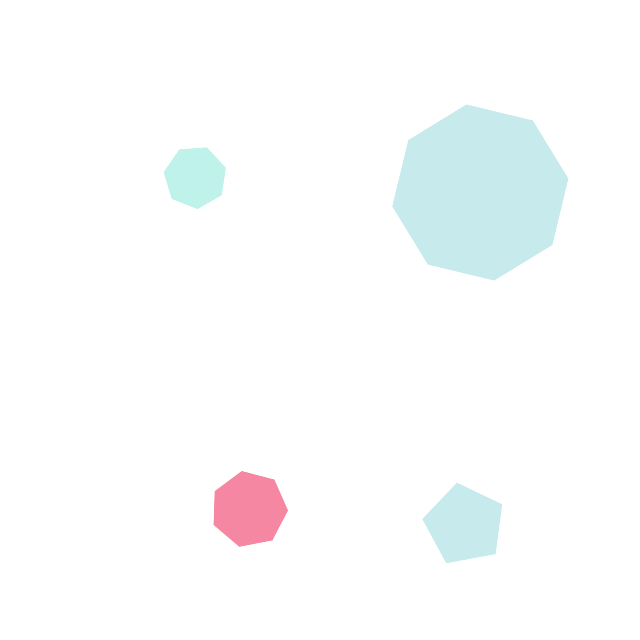
Reproduce this background procedurally as a Shadertoy shader.

```glsl
// Four flat pastel regular polygons scattered on a white ground.
// Each polygon is a distance to its nearest side, found by folding the
// angle around its centre into one sector, then blended with a soft edge.

#define GROUND vec3(1.0)
#define SKY    vec3(0.78, 0.92, 0.93)
#define MINT   vec3(0.75, 0.95, 0.92)
#define ROSE   vec3(0.965, 0.53, 0.635)
#define EDGE_PIXELS 1.0

const float TAU = 6.2831853;
const int SHAPE_COUNT = 4;

// Centre x, centre y, circumradius, angle of one corner
const vec4 PLACES[SHAPE_COUNT] = vec4[](
    vec4(0.7505, 0.6992, 0.1393,  0.157),
    vec4(0.3051, 0.7232, 0.0501,  0.297),
    vec4(0.3893, 0.2044, 0.0608, -0.033),
    vec4(0.7260, 0.1802, 0.0668,  0.497));

const float SIDES[SHAPE_COUNT] = float[](8.0, 7.0, 7.0, 5.0);
const vec3 COLORS[SHAPE_COUNT] = vec3[](SKY, MINT, ROSE, SKY);

// Distance to the nearest side line, negative inside
float polygonDistance(vec2 p, float radius, float sides, float cornerAngle) {
    float sector = TAU / sides;
    float angle = atan(p.y, p.x) - cornerAngle;
    float folded = mod(angle, sector) - 0.5 * sector;
    return length(p) * cos(folded) - radius * cos(0.5 * sector);
}

void mainImage(out vec4 fragColor, in vec2 fragCoord) {
    // Centred square canvas spanning 0 to 1
    float canvasSize = min(iResolution.x, iResolution.y);
    vec2 uv = (fragCoord - 0.5 * iResolution.xy) / canvasSize + 0.5;
    float halfEdge = 0.5 * EDGE_PIXELS / canvasSize;

    // Layer the polygons over the ground
    vec3 color = GROUND;
    for (int i = 0; i < SHAPE_COUNT; i++) {
        vec4 place = PLACES[i];
        float d = polygonDistance(uv - place.xy, place.z, SIDES[i], place.w);
        float coverage = 1.0 - smoothstep(-halfEdge, halfEdge, d);
        color = mix(color, COLORS[i], coverage);
    }

    fragColor = vec4(color, 1.0);
}
```
